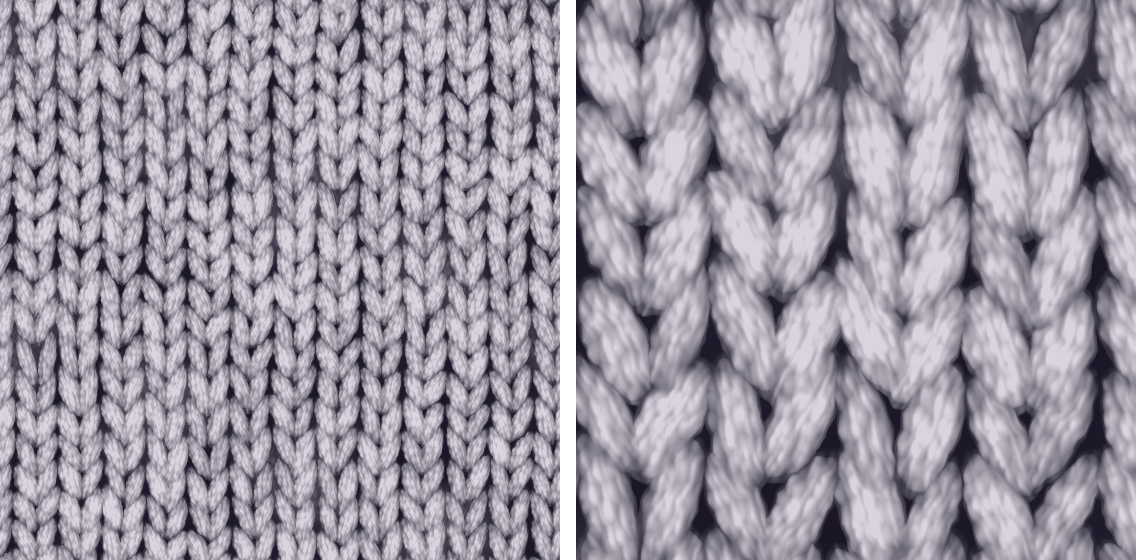
Left: the whole. Right: its middle third, enlarged.
A WebGL 1 fragment shader for this texture:

```glsl
precision highp float;
// Seamless grey stockinette knit: wales of slanted woolly stitches with dark gaps.
uniform vec2 u_resolution;

#define WALES 13.0         // stitch columns across
#define ROWS 18.0          // stitch rows down
#define WALE_SHIFT 0.68    // column offset, in half wales
#define LEG_WIDTH 0.295    // half width of a leg, in rows
#define LEG_LENGTH 0.76    // half length of a leg, in rows
#define LEAN 0.35          // sideways slope of a leg
#define UNEVEN 0.13        // waviness of the fabric
#define FIBRE 0.055        // contrast of the yarn strands
#define FUZZ 0.36          // contrast of the woolly speckle
#define SHADOW vec3(0.10, 0.085, 0.15)
#define WOOL vec3(0.85, 0.83, 0.87)

const float TAU = 6.2831853;

vec2 hash2(vec2 p) {
  vec3 q = fract(p.xyx * vec3(0.1031, 0.1030, 0.0973));
  q += dot(q, q.yzx + 33.33);
  return fract((q.xx + q.yz) * q.zy);
}

// Distance to the nearest scattered point, wrapping after "period" cells.
float cellular(vec2 uv, vec2 period) {
  vec2 p = uv * period;
  vec2 cell = floor(p);
  float nearest = 2.0;
  for (int j = -1; j <= 1; j++) {
    for (int i = -1; i <= 1; i++) {
      vec2 c = cell + vec2(float(i), float(j));
      nearest = min(nearest, length(c + hash2(mod(c, period) + 7.0) - p));
    }
  }
  return nearest;
}

// Slow wrapping variation, about -1 to 1.
float drift(vec2 uv, float phase) {
  return 0.5 * sin(TAU * (uv.x + 2.0 * uv.y) + phase)
       + 0.3 * sin(TAU * (3.0 * uv.x - 2.0 * uv.y) + phase * 2.3)
       + 0.2 * sin(TAU * (4.0 * uv.x + 5.0 * uv.y) + phase * 3.7);
}

// One leg of a stitch: x = tone, y = blending weight.
vec2 stitchLeg(vec2 p, vec2 cell) {
  vec2 id = mod(cell, vec2(2.0 * WALES, ROWS));
  vec2 rnd = hash2(id + 3.0);
  vec2 rnd2 = hash2(id + 61.0);
  float lean = mod(id.x, 2.0) < 0.5 ? -1.0 : 1.0;
  float wale = mod(floor((id.x + 1.0) * 0.5), WALES);

  // Offset from the leg centre, in row heights
  vec2 d = p - cell - 0.5;
  d.x = d.x * ROWS / (2.0 * WALES) + lean * 0.022;
  d.y += 0.24 * (hash2(vec2(wale, 19.0)).x - 0.5);
  d += (rnd - 0.5) * vec2(0.10, 0.20);

  // Rounded, slanted yarn
  vec2 axis = normalize(vec2(lean * (LEAN + 0.22 * (rnd2.x - 0.5)), 1.0));
  float along = dot(d, axis);
  float across = d.x * axis.y - d.y * axis.x;
  float width = LEG_WIDTH * (0.88 + 0.24 * rnd2.y);
  float r = length(vec2(across / width, along / LEG_LENGTH));
  float height = sqrt(max(0.0, 1.0 - r * r));

  // Long strands with a slight twist
  float twist = lean * along * 4.0 + 0.7 * sin(along * 7.0 + rnd.x * TAU);
  float strands = sin(across * 41.0 + twist + rnd.y * TAU)
                + 0.8 * sin(across * 66.0 - twist * 1.4 + rnd2.x * TAU);

  float tone = 0.29 + 0.65 * height + FIBRE * strands + 0.16 * (rnd2.y - 0.5);
  tone -= 0.06 * smoothstep(0.2, 0.7, along);
  float cover = 1.0 - smoothstep(0.86, 1.12, r);
  return vec2(tone, cover * exp(8.0 * (0.5 * height - 0.2 * along)));
}

void main() {
  vec2 uv = gl_FragCoord.xy / u_resolution;
  float speckle = 0.45 - cellular(uv, vec2(132.0, 76.0));
  float tufts = 0.45 - cellular(uv + 0.37, vec2(57.0, 36.0));

  // Knit space: half wales across, rows up
  vec2 p = uv * vec2(2.0 * WALES, ROWS) - vec2(WALE_SHIFT, 0.0);
  p += UNEVEN * vec2(drift(uv, 1.3), 1.6 * drift(uv, 4.1));
  p += vec2(0.07 * speckle, 0.14 * tufts);

  // Gaps behind the yarn, closing up where the fabric is felted
  float felted = smoothstep(0.0, 0.9, drift(uv, 2.6));
  float gapWeight = 0.09;
  vec2 total = vec2(mix(0.0, 0.26, felted), 1.0) * gapWeight;

  // Blend overlapping legs, nearest on top
  vec2 cell = floor(p);
  for (int j = -1; j <= 1; j++) {
    for (int i = -1; i <= 1; i++) {
      vec2 leg = stitchLeg(p, cell + vec2(float(i), float(j)));
      total += vec2(leg.x * leg.y, leg.y);
    }
  }
  float tone = total.x / total.y;

  // Woolly surface and slow shading
  tone += (FUZZ * speckle + 0.20 * tufts) * smoothstep(0.05, 0.45, tone);
  tone += 0.03 * drift(uv, 5.2);
  gl_FragColor = vec4(mix(SHADOW, WOOL, clamp(tone, 0.0, 1.0)), 1.0);
}
```
